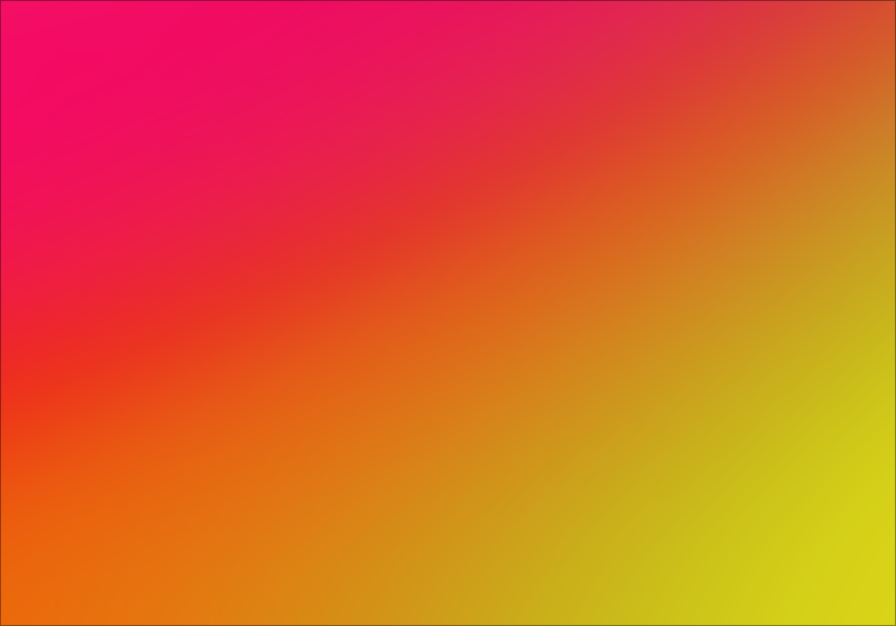
Write a WebGL 2 fragment shader that draws this background.

```glsl
#version 300 es
precision highp float;
// Smooth curved diagonal gradient from magenta through red and orange to yellow, with a thin dark rim.

uniform vec2 u_resolution;
out vec4 fragColor;

const int STOPS = 11;
const float FLOW_END = 1.5;

// Vivid stops used at the left side, 8-bit levels
const vec3 VIVID[STOPS] = vec3[STOPS](
    vec3(244, 14, 100), vec3(244, 11, 99), vec3(242, 16, 90), vec3(240, 28, 66),
    vec3(238, 50, 28), vec3(236, 95, 13), vec3(232, 122, 10), vec3(214, 152, 16),
    vec3(204, 185, 22), vec3(208, 204, 22), vec3(218, 212, 24));

// Softer stops used at the right side, 8-bit levels
const vec3 MUTED[STOPS] = vec3[STOPS](
    vec3(236, 14, 96), vec3(230, 16, 95), vec3(224, 26, 94), vec3(219, 43, 86),
    vec3(215, 62, 64), vec3(212, 90, 44), vec3(204, 126, 40), vec3(200, 157, 34),
    vec3(201, 183, 28), vec3(210, 204, 24), vec3(218, 212, 24));

// Catmull-Rom segment running from b to c
vec3 spline(vec3 a, vec3 b, vec3 c, vec3 d, float t) {
    vec3 linear = c - a;
    vec3 square = 2.0 * a - 5.0 * b + 4.0 * c - d;
    vec3 cubic = 3.0 * (b - c) + d - a;
    return b + 0.5 * t * (linear + t * (square + t * cubic));
}

// Smooth curve through evenly spaced stops, t in 0..1
vec3 ramp(vec3 stops[STOPS], float t) {
    int last = STOPS - 1;
    float place = clamp(t, 0.0, 1.0) * float(last);
    int i = min(int(place), last - 1);
    vec3 before = stops[max(i - 1, 0)];
    vec3 after = stops[min(i + 2, last)];
    return spline(before, stops[i], stops[i + 1], after, place - float(i)) / 255.0;
}

// Diagonal distance from the top left, bending steeper to the lower right
float flow(float across, float down) {
    float fall = down - 0.2 * pow(down, 4.0);
    float drift = across * (0.4 + 0.3 * across);
    return fall + drift;
}

// Brightness falling softly towards the canvas border
float rimShade(vec2 uv, float aspect, float width, float darkest) {
    vec2 inset = min(uv, 1.0 - uv) * vec2(1.0, 1.0 / aspect);
    return mix(darkest, 1.0, smoothstep(0.0, width, min(inset.x, inset.y)));
}

void main() {
    vec2 uv = gl_FragCoord.xy / u_resolution;
    float aspect = u_resolution.x / u_resolution.y;
    float t = flow(uv.x, 1.0 - uv.y) / FLOW_END;
    vec3 color = mix(ramp(VIVID, t), ramp(MUTED, t), uv.x);
    color *= rimShade(uv, aspect, 0.002, 0.55);
    fragColor = vec4(clamp(color, 0.0, 1.0), 1.0);
}
```
